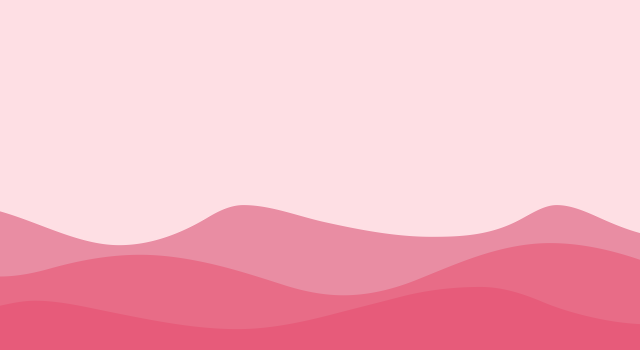
This background is drawn by a Shadertoy shader. Its source:

```glsl
// Layered rose-pink waves rolling beneath a pale blush sky.

const vec3 SKY   = vec3(0.996, 0.874, 0.895);
const vec3 BACK  = vec3(0.912, 0.553, 0.640);
const vec3 MID   = vec3(0.908, 0.424, 0.530);
const vec3 FRONT = vec3(0.904, 0.358, 0.477);

// Design grid that the wave knots are laid out on.
const vec2 GRID = vec2(768.0, 419.0);

// Wave knots: x, depth below the top edge, slope of the depth.
const int KNOTS = 10;
const vec3 BACK_WAVE[KNOTS] = vec3[KNOTS](
    vec3(0, 253, 0.28),    vec3(143, 293.5, 0),   vec3(250, 260, -0.6),
    vec3(292, 245.5, 0),   vec3(390, 266, 0.22),  vec3(518, 283.5, 0),
    vec3(620, 265, -0.5),  vec3(668, 245.5, 0),   vec3(720, 261, 0.45),
    vec3(768, 279, 0.27));
const vec3 MID_WAVE[KNOTS] = vec3[KNOTS](
    vec3(0, 331, 0),       vec3(60, 321.5, -0.28), vec3(168, 305, 0),
    vec3(254, 316, 0.23),  vec3(340, 341, 0.32),   vec3(412, 353.5, 0),
    vec3(500, 335, -0.4),  vec3(580, 304.5, -0.31), vec3(660, 291, 0),
    vec3(768, 311, 0.34));
const vec3 FRONT_WAVE[KNOTS] = vec3[KNOTS](
    vec3(0, 366, -0.22),   vec3(42, 360, 0),       vec3(130, 373, 0.2),
    vec3(285, 394, 0),     vec3(400, 376, -0.26),  vec3(480, 355.5, -0.26),
    vec3(577, 343.5, 0),   vec3(650, 361, 0.42),   vec3(709, 379.5, 0.23),
    vec3(768, 388, 0.05));

// Cubic Hermite curve between two knots.
float hermite(vec3 a, vec3 b, float x) {
    float span = b.x - a.x;
    float t = clamp((x - a.x) / span, 0.0, 1.0);
    float s = 1.0 - t;
    float blend = t * t * (3.0 - 2.0 * t);
    return mix(a.y, b.y, blend) + span * s * t * (a.z * s - b.z * t);
}

// Depth of a whole wave at x.
float waveDepth(vec3 knots[KNOTS], float x) {
    float depth = knots[0].y;
    for (int i = 0; i < KNOTS - 1; i++) {
        if (x >= knots[i].x) depth = hermite(knots[i], knots[i + 1], x);
    }
    return depth;
}

// Smooth coverage of the area below a wave.
float below(vec3 knots[KNOTS], vec2 p, float pixel) {
    return clamp((p.y - waveDepth(knots, p.x)) / pixel + 0.5, 0.0, 1.0);
}

void mainImage(out vec4 fragColor, in vec2 fragCoord) {
    vec2 uv = fragCoord / iResolution.xy;
    vec2 p = vec2(uv.x, 1.0 - uv.y) * GRID;
    float pixel = GRID.y / iResolution.y;

    // Layers from far to near
    vec3 color = SKY;
    color = mix(color, BACK, below(BACK_WAVE, p, pixel));
    color = mix(color, MID, below(MID_WAVE, p, pixel));
    color = mix(color, FRONT, below(FRONT_WAVE, p, pixel));
    fragColor = vec4(color, 1.0);
}
```
